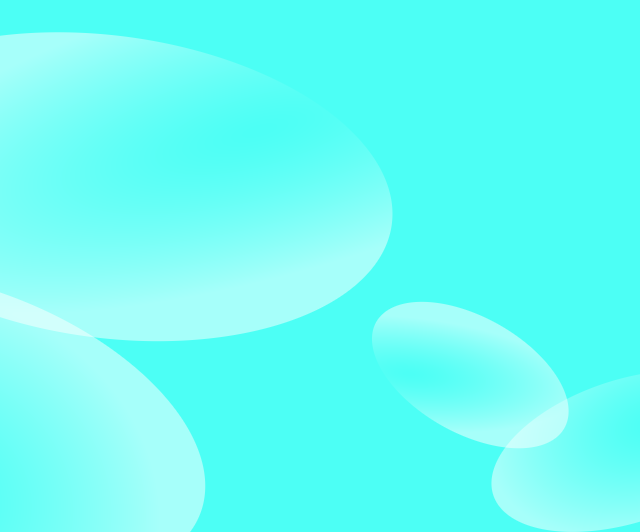
Reproduce this background procedurally as a WebGL 2 fragment shader.

```glsl
#version 300 es
precision highp float;
// Translucent white bubbles with soft off-centre gradients on flat aqua.

uniform vec2 u_resolution;
out vec4 fragColor;

const vec3 AQUA = vec3(0.30, 1.00, 0.96);
const vec3 GLOW = vec3(1.0);
const float GLOW_OPACITY = 0.5;
const float GLOW_CURVE = 1.4;

struct Bubble {
    vec2 center;      // in units of canvas height
    vec2 radii;
    float tilt;
    vec2 focus;       // clear spot, in units of the radii
    float glowAngle;  // long axis of the gradient
    vec2 glowSpread;  // gradient reach along and across that axis
};

const int BUBBLE_COUNT = 4;
const Bubble BUBBLES[BUBBLE_COUNT] = Bubble[BUBBLE_COUNT](
    Bubble(vec2(0.203, 0.649), vec2(0.538, 0.284), -0.132, vec2(0.5, 0.5), 0.785, vec2(1.9, 0.8)),
    Bubble(vec2(-0.066, 0.202), vec2(0.473, 0.256), -0.36, vec2(-0.05, -0.6), 1.571, vec2(1.5, 0.95)),
    Bubble(vec2(0.884, 0.295), vec2(0.203, 0.109), -0.513, vec2(-0.5, -0.5), 0.785, vec2(1.9, 0.8)),
    Bubble(vec2(1.178, 0.152), vec2(0.264, 0.134), 0.319, vec2(0.25, 0.25), 1.571, vec2(1.5, 1.2))
);

// Coordinates of p along axes turned by the given angle.
vec2 toAxes(vec2 p, float angle) {
    float c = cos(angle), s = sin(angle);
    return vec2(c * p.x + s * p.y, c * p.y - s * p.x);
}

// First-order signed distance to the ellipse, from unit-circle coordinates.
float ellipseDistance(vec2 unit, vec2 radii) {
    float r = length(unit);
    return (r - 1.0) * r / max(length(unit / radii), 1e-4);
}

float bubbleOpacity(vec2 p, Bubble b, float pixel) {
    vec2 unit = toAxes(p - b.center, b.tilt) / b.radii;
    float coverage = clamp(0.5 - ellipseDistance(unit, b.radii) / pixel, 0.0, 1.0);
    float reach = length(toAxes(unit - b.focus, b.glowAngle) / b.glowSpread);
    return coverage * GLOW_OPACITY * pow(min(reach, 1.0), GLOW_CURVE);
}

void main() {
    vec2 p = gl_FragCoord.xy / u_resolution.y;
    float pixel = 1.0 / u_resolution.y;

    vec3 color = AQUA;
    for (int i = 0; i < BUBBLE_COUNT; i++) {
        color = mix(color, GLOW, bubbleOpacity(p, BUBBLES[i], pixel));
    }
    fragColor = vec4(color, 1.0);
}
```
